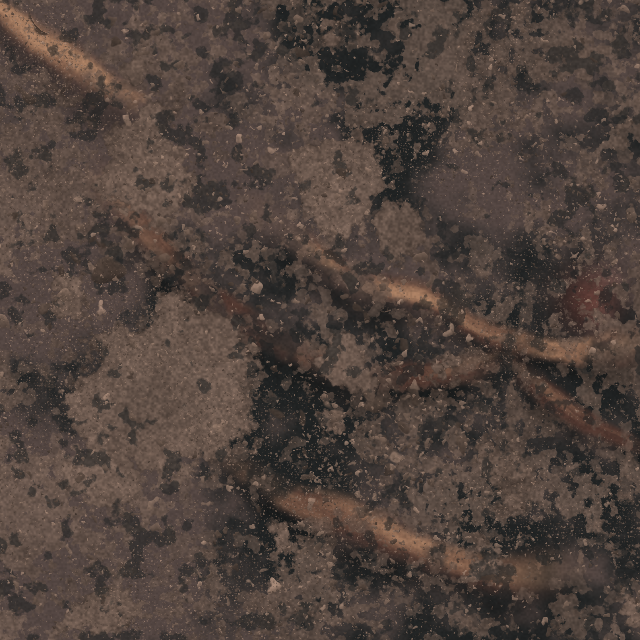
Write a WebGL 1 fragment shader that draws this texture.

```glsl
precision highp float;
// Damp soil behind glass: dark hollows and soft haze, crusts of grainy clay,
// and pale roots sweeping down to the right. Roots are parabolic arcs, clay is
// a union of noise-warped discs, and crumbs are jittered dots on turned grids.
uniform vec2 u_resolution;

#define HOLLOW vec3(0.125, 0.134, 0.135)
#define HAZE vec3(0.325, 0.272, 0.257)
#define CLAY vec3(0.425, 0.350, 0.308)
#define ROOT_PALE vec3(0.67, 0.50, 0.385)
#define ROOT_RED vec3(0.31, 0.21, 0.18)
#define CRUMB vec3(0.50, 0.41, 0.355)
#define PATCH_GRID 5.0
#define CRUST_OPACITY 0.78
#define CRUMB_DENSITY 0.42
#define GRAIN 0.16

float hash(vec2 p) {
  vec3 q = fract(p.xyx * 0.1031);
  q += dot(q, q.yzx + 33.33);
  return fract((q.x + q.y) * q.z);
}

vec2 hash2(vec2 p) {
  return vec2(hash(p + 17.3), hash(p + 71.9));
}

float noise(vec2 p) {
  vec2 i = floor(p), f = fract(p);
  f = f * f * (3.0 - 2.0 * f);
  return mix(mix(hash(i), hash(i + vec2(1, 0)), f.x),
             mix(hash(i + vec2(0, 1)), hash(i + vec2(1, 1)), f.x), f.y);
}

float fbm(vec2 p) {
  float sum = 0.0, amp = 0.5;
  for (int i = 0; i < 5; i++) {
    sum += amp * noise(p + 40.0);
    p = mat2(1.6, 1.2, -1.2, 1.6) * p + 7.7;
    amp *= 0.5;
  }
  return sum / 0.97;
}

float disc(vec2 p, vec2 centre, float radius) {
  return radius - length(p - centre);
}

// Signed depth into the clay: three broad slabs and scattered smaller patches.
float clayDepth(vec2 p) {
  vec2 q = p + 0.13 * (vec2(fbm(p * 7.0), fbm(p * 7.0 + 31.0)) - 0.5);
  float depth = max(disc(q, vec2(0.29, 0.37), 0.135),
                max(disc(q, vec2(0.53, 0.71), 0.085), disc(q, vec2(0.23, 0.74), 0.085)));
  vec2 cell = floor(q * PATCH_GRID);
  for (int y = -1; y <= 1; y++) {
    for (int x = -1; x <= 1; x++) {
      vec2 id = cell + vec2(x, y);
      float radius = (hash(id + 5.0) - 0.35) * mix(0.12, 0.085, p.x);
      depth = max(depth, disc(q, (id + hash2(id)) / PATCH_GRID, radius));
    }
  }
  return depth + 0.065 * (fbm(p * 24.0) - 0.5) + 0.04 * (fbm(p * 85.0) - 0.5);
}

// A root along y = vertex.y + bend * (x - vertex.x)^2, limited to span in x.
vec3 addRoot(vec3 col, vec2 p, vec2 vertex, float bend, vec2 span, float width, float pale) {
  float x = p.x - vertex.x, slope = 2.0 * bend * x;
  float d = (p.y - vertex.y - bend * x * x) / sqrt(1.0 + slope * slope);
  d += 0.03 * (noise(vec2(p.x * 9.0, width * 900.0)) - 0.5) + 0.012 * (fbm(p * 30.0) - 0.5);
  float t = (p.x - span.x) / (span.y - span.x);
  float u = d / (width * mix(0.6, 1.2, noise(vec2(p.x * 7.0, pale * 50.0))));
  float ends = smoothstep(0.0, 0.2, t) * (1.0 - smoothstep(0.7, 1.0, t));
  float body = ends * (1.0 - smoothstep(0.4, 1.3, abs(u)));
  body *= mix(0.25, 1.0, smoothstep(0.34, 0.5, fbm(p * 11.0 + width * 300.0)));
  float streak = fbm(vec2(p.x * 8.0, u * 1.3 + width * 700.0)) - 0.5;
  float lit = pale + 1.5 * streak - 0.5 * (u - 0.2) * (u - 0.2);
  col *= 1.0 - 0.25 * ends * exp(-(u + 1.3) * (u + 1.3) * 1.2);
  return mix(col, mix(ROOT_RED, ROOT_PALE, clamp(lit, 0.0, 1.0)), body * 0.93);
}

// One turned grid of irregular crumbs, lit from above.
vec3 addCrumbs(vec3 col, vec2 p, float cells, float density, float px) {
  float c = cos(cells), s = sin(cells);
  vec2 g = mat2(c, s, -s, c) * p * cells + 60.0;
  g += 0.5 * (vec2(noise(g * 2.7), noise(g * 2.7 + 9.0)) - 0.5);
  vec2 id = floor(g), rnd = hash2(id + cells);
  vec2 off = fract(g) - mix(vec2(0.22), vec2(0.78), rnd);
  float size = hash(id + 29.0);
  float radius = mix(0.09, 0.3, size * size);
  float edge = max(0.6 * px * cells, 0.04);
  float mask = 1.0 - smoothstep(radius - edge, radius + edge, length(off));
  mask *= step(hash(id + 3.0 * cells), density);
  vec3 tint = CRUMB * mix(0.5, 1.2, hash(id + 51.0)) * (1.0 + 0.9 * dot(off, vec2(-s, c)));
  return mix(col, tint, mask * 0.8);
}

void main() {
  vec2 p = gl_FragCoord.xy / u_resolution.y;
  float px = 1.0 / u_resolution.y;

  // Hollows and out-of-focus haze, thicker at the lower left.
  vec2 warp = vec2(fbm(p * 4.0), fbm(p * 4.0 + 13.0)) - 0.5;
  float haze = fbm(p * 3.2 + warp * 1.5) + 0.2 * (1.0 - smoothstep(0.1, 0.5, length(p - 0.1)));
  haze += 0.45 * (fbm(p * 18.0 + 3.0) - 0.5) - 0.06 * smoothstep(0.2, 0.45, p.x);
  vec3 col = mix(HOLLOW, HAZE, smoothstep(0.33, 0.7, haze));
  vec2 glow = p - vec2(0.92, 0.53);
  col += vec3(0.17, 0.05, 0.03) * exp(-420.0 * dot(glow, glow));

  // Lacy crust of dust.
  float lace = fbm(p * 13.0 + warp * 2.0) + 0.7 * (fbm(p * 4.5 + 21.0) - 0.5) + 0.9 * (fbm(p * 75.0) - 0.5);
  float grit = noise(p * 260.0) + 0.6 * noise(p * 120.0) - 0.8;
  vec3 clay = CLAY * (0.98 + GRAIN * 1.7 * grit + 0.4 * (fbm(p * 9.0) - 0.5));
  col = mix(col, clay * 0.95, CRUST_OPACITY * smoothstep(0.54, 0.64, lace));

  // Roots, from the thin red ones to the broad pale ones.
  col = addRoot(col, p, vec2(1.10, 0.28), 1.66, vec2(0.78, 1.10), 0.018, 0.2);
  col = addRoot(col, p, vec2(0.635, 0.405), 1.37, vec2(0.11, 0.90), 0.025, 0.36);
  col = addRoot(col, p, vec2(0.35, 0.80), 1.55, vec2(-0.08, 0.28), 0.033, 0.7);
  col = addRoot(col, p, vec2(1.0, 0.455), 0.57, vec2(0.36, 1.16), 0.030, 0.66);
  col = addRoot(col, p, vec2(0.87, 0.10), 0.75, vec2(0.30, 0.94), 0.038, 0.7);

  // Clay with a darker broken rim and a gritty face.
  float depth = clayDepth(p);
  clay *= 1.0 - 0.2 * exp(-depth * depth * 30000.0);
  col = mix(col, clay, 0.94 * smoothstep(-0.003, 0.003 + px, depth));

  // Small stains of dust and dark pits over everything.
  col = mix(col, clay * 0.9, 0.6 * smoothstep(0.58, 0.65, fbm(p * 45.0 + 2.0)));
  col = mix(col, HOLLOW, 0.55 * smoothstep(0.6, 0.68, fbm(p * 38.0 + 9.0)));

  // Crumbs from pebbles to dust, with a pebbly pocket right of centre.
  float pocket = 1.0 - smoothstep(0.05, 0.17, length(p - vec2(0.6, 0.33)));
  float cells = 17.0;
  for (int i = 0; i < 5; i++) {
    float size = float(i) / 4.0;
    float density = CRUMB_DENSITY * mix(0.15, 1.0, size) * 2.0 * smoothstep(0.2, 0.9, noise(p * 7.0 + cells));
    col = addCrumbs(col, p, cells, density + 0.6 * pocket * (1.0 - size), px);
    cells *= 1.9;
  }

  col *= 1.0 + GRAIN * (noise(p * 330.0 + 5.0) - 0.5);
  gl_FragColor = vec4(col, 1.0);
}
```
